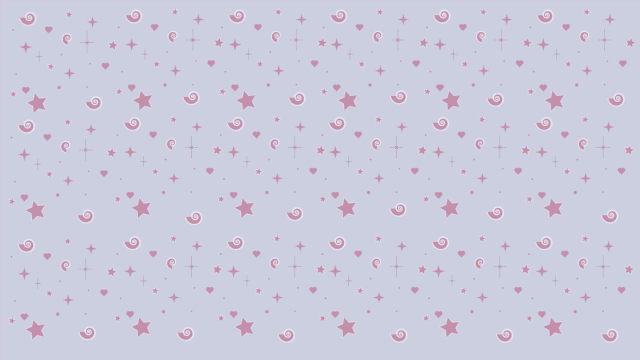
Reproduce this pattern procedurally as a Shadertoy shader.

```glsl
const float VIEW_H = 432.0;            // canvas height in design units, y down
const float PI = 3.14159265;
const float TAU = 2.0 * PI;
const vec3 GROUND = vec3(0.80, 0.81, 0.88);
const vec3 PINK = vec3(0.77, 0.56, 0.67);
const vec3 RIM = vec3(0.89, 0.90, 0.94);
const vec3 THREAD = vec3(0.70, 0.59, 0.70);
const vec3 BORDER = vec3(0.85, 0.77, 0.86);
const float BORDER_W = 0.8;
const float SOFTNESS = 1.25;           // edge width in output pixels
const float STAR_RIM = 0.7;
const float SHELL_RIM = 0.5;
const float SPIRAL = 0.16;             // shrink rate of the shell spiral
const float SHELL_R = 11.9;
const float SMALL_SHELL_R = 8.4;

// Tile origins
const int COLS = 6;
const int ROWS = 3;
const float COL_X[COLS] = float[](33.0, 160.0, 284.0, 406.0, 530.0, 654.0);
const float ROW_Y[ROWS] = float[](20.0, 149.0, 292.0);

// Motifs of one tile: offset, size
const vec3 STARS[5] = vec3[](vec3(50, -5.5, 3.9), vec3(102.5, 31.5, 5.7),
    vec3(28, 57, 3.9), vec3(-17, 90, 3.9), vec3(12, 101, 12.5));
const vec3 SPARKLES[3] = vec3[](vec3(78, 3.5, 6.1), vec3(-2, 33.5, 7.0), vec3(50.5, 65, 6.2));
const vec3 CROSSES[2] = vec3[](vec3(71.5, 28, 13), vec3(14, 45, 6.2));
const vec3 HEARTS[3] = vec3[](vec3(25.5, 13, 7.4), vec3(93.5, 56.5, 7.4), vec3(-2, 85.5, 7.4));
const vec3 DOTS[6] = vec3[](vec3(-17.5, 13, 0.9), vec3(40.5, 42.5, 0.9), vec3(75, 53.5, 0.8),
    vec3(-13.5, 66, 0.9), vec3(38, 82, 1.9), vec3(71.5, 81.5, 0.8));

// The lower shell wanders from tile to tile
const vec2 WANDER[18] = vec2[](
    vec2(79, 101), vec2(69, 98), vec2(72, 99), vec2(72, 97), vec2(64, 100), vec2(85, 100),
    vec2(71, 108), vec2(74, 113), vec2(71, 108), vec2(73, 103), vec2(66, 107), vec2(79, 111),
    vec2(73, 105), vec2(64, 109), vec2(61, 111), vec2(74, 111), vec2(77, 111), vec2(79, 111));

float cover(float d) {
    return clamp(0.5 - d * iResolution.y / (VIEW_H * SOFTNESS), 0.0, 1.0);
}

void paint(inout vec3 col, float d, float rim) {
    if (rim > 0.0) col = mix(col, RIM, cover(d - rim));
    col = mix(col, PINK, cover(d));
}

float sdStar(vec2 p, float r, float points, float inner, float tilt) {
    float a = PI / points;
    float ang = mod(atan(p.x, -p.y + 1e-5) - tilt + a, 2.0 * a) - a;
    vec2 d = length(p) * vec2(cos(ang), abs(sin(ang))) - vec2(r, 0.0);
    vec2 e = r * inner * vec2(cos(a), sin(a)) - vec2(r, 0.0);
    float h = clamp(dot(d, e) / dot(e, e), 0.0, 1.0);
    return length(d - e * h) * sign(e.y * d.x - e.x * d.y);
}

float sdHeart(vec2 p, float size) {
    p = vec2(abs(p.x), -p.y) / size + vec2(0.0, 0.55);
    if (p.x + p.y > 1.0) return size * (length(p - vec2(0.25, 0.75)) - sqrt(2.0) / 4.0);
    float d = min(length(p - vec2(0.0, 1.0)), length(p - 0.5 * max(p.x + p.y, 0.0)));
    return size * d * sign(p.x - p.y);
}

float sdBox(vec2 p, vec2 b) {
    vec2 d = abs(p) - b;
    return length(max(d, 0.0)) + min(max(d.x, d.y), 0.0);
}

void paintShell(inout vec3 col, vec2 p, float size) {
    if (length(p) > 1.5 * size) return;
    vec2 q = p - size * vec2(0.2, -0.16);
    float r = max(length(q), 1e-3);
    float ang = mod(atan(q.y, -q.x), TAU);
    float edge = size * exp(-SPIRAL * ang);
    float turn = exp(-SPIRAL * TAU);

    // Body, closed by the straight mouth on the left
    float mouth = length(q + vec2(clamp(-q.x, size * turn, size), 0.0));
    float d = r - edge;
    d = d > 0.0 ? min(d, mouth) : max(d, -mouth);
    paint(col, d, SHELL_RIM);

    // Light line along the spiral
    float n = clamp(round(log(r / edge) / log(turn)), 0.0, 2.0);
    float width = size * mix(0.04, 0.085, smoothstep(0.0, PI, ang + TAU * n)) * pow(0.75, n);
    col = mix(col, RIM, cover(abs(r - edge * pow(turn, n)) - width));
}

void paintTile(inout vec3 col, vec2 p, vec2 wander) {
    for (int i = 0; i < 6; i++) paint(col, length(p - DOTS[i].xy) - DOTS[i].z, 0.0);
    for (int i = 0; i < 3; i++) {
        paint(col, sdHeart(p - HEARTS[i].xy, HEARTS[i].z), 0.0);
        paint(col, sdStar(p - SPARKLES[i].xy, SPARKLES[i].z, 4.0, 0.34, 0.0), 0.0);
    }
    for (int i = 0; i < 2; i++) {
        vec2 q = p - CROSSES[i].xy;
        float r = CROSSES[i].z;
        float d = min(sdBox(q, vec2(0.25, r)), sdBox(q, vec2(0.6 * r, 0.25)));
        col = mix(col, THREAD, 0.75 * cover(d));
        paint(col, sdStar(q, 0.2 * r, 4.0, 0.4, PI / 4.0), 0.0);
    }
    for (int i = 0; i < 5; i++)
        paint(col, sdStar(p - STARS[i].xy, STARS[i].z, 5.0, 0.5, i == 4 ? -0.25 : 0.2), STAR_RIM);
    paintShell(col, p, SHELL_R);
    // Small shell, mirrored so that its mouth opens downward
    paintShell(col, -(p - vec2(47.0, 24.5)).yx, SMALL_SHELL_R);
    paintShell(col, p - wander, SHELL_R);
}

void mainImage(out vec4 fragColor, in vec2 fragCoord) {
    vec2 p = vec2(fragCoord.x, iResolution.y - fragCoord.y) * VIEW_H / iResolution.y;
    vec3 col = GROUND;
    for (int row = 0; row < ROWS; row++)
        for (int c = 0; c < COLS; c++) {
            // Lower rows sit slightly left; the first column hangs lower
            vec2 origin = vec2(COL_X[c] - (row > 0 ? 1.7 : 0.0), ROW_Y[row] + (c == 0 ? 3.0 : 0.0));
            vec2 q = p - origin;
            if (q.x < -25.0 || q.x > 112.0 || q.y < -18.0 || q.y > 130.0) continue;
            paintTile(col, q, WANDER[row * COLS + c]);
        }
    // Thin border along the left and top
    col = mix(col, BORDER, cover(min(p.x, p.y) - BORDER_W));
    fragColor = vec4(col, 1.0);
}
```
